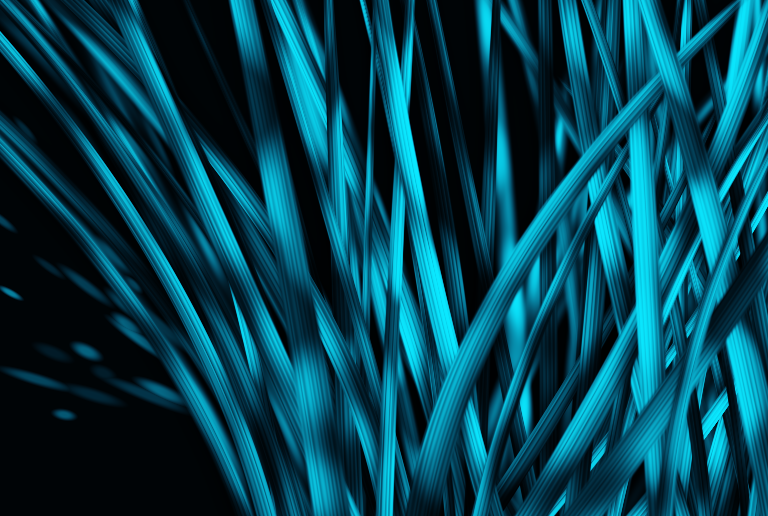
This background is drawn by a Shadertoy shader. Its source:

```glsl
#define BLADES 96
#define FLECKS 26
#define SEED 4.3
#define FOCUS 0.66         // depth that is sharp, 0 far to 1 near
#define DEFOCUS 0.036
#define RIB_FREQUENCY 800.0
#define RIB_DEPTH 0.55
#define OCCLUSION 0.38
#define EXPOSURE 4.8
#define CONTRAST 1.25

vec4 hash4(float n) {
    return fract(sin(n * vec4(12.99, 78.23, 39.43, 53.12)) * 43758.55);
}

vec2 gradientAt(vec2 cell) {
    float angle = 6.2832 * fract(sin(dot(cell, vec2(127.1, 311.7))) * 43758.55);
    return vec2(cos(angle), sin(angle));
}

float gradientNoise(vec2 p) {
    vec2 c = floor(p), f = p - c;
    vec2 u = f * f * f * (f * (f * 6.0 - 15.0) + 10.0);
    vec2 e = vec2(1.0, 0.0);
    float low = mix(dot(gradientAt(c), f), dot(gradientAt(c + e), f - e), u.x);
    float high = mix(dot(gradientAt(c + e.yx), f - e.yx),
                     dot(gradientAt(c + 1.0), f - 1.0), u.x);
    return mix(low, high, u.y);
}

// Short soft streaks that point away from the root of the tuft
float fleck(vec2 p, float id) {
    vec4 r = hash4(id + SEED + 301.7);
    vec2 center = vec2(0.42 * r.x, mix(0.17, 0.78, r.y));
    vec2 dir = normalize(center - vec2(0.62, 0.1));
    vec2 q = p - center;
    vec2 size = vec2(mix(0.03, 0.15, r.z * r.z), mix(0.008, 0.02, r.w));
    vec2 local = vec2(dot(q, dir), dot(q, vec2(-dir.y, dir.x))) / size;
    float level = mix(0.05, 0.3, fract(r.x * 17.0 + r.w));
    return level * (1.0 - smoothstep(0.2, 1.0, length(local)));
}

// Lays one curved blade over the light gathered so far
void addBlade(inout float light, vec2 p, float id) {
    vec4 shape = hash4(id + SEED), look = hash4(id + SEED + 71.3);
    float depth = id / float(BLADES);

    // Center line: the left side fans outward, the rest crosses
    float rootX = mix(0.5, 1.6, fract(id * 0.618 + 0.1 * shape.x));
    float upright = smoothstep(0.5, 0.85, rootX);
    float sway = mix(-0.62, 0.08, upright)
               + (shape.y - 0.5) * mix(0.55, 1.35, upright);
    float curl = mix(0.65, mix(-0.5, 0.95, shape.z), upright);
    float t = (p.y + 0.1) / 1.1;
    float x = rootX + sway * t * (1.0 - curl + curl * t);
    float slope = sway * (1.0 - curl + 2.0 * curl * t) / 1.1;
    float d = (p.x - x) / sqrt(1.0 + slope * slope);

    // Width, tip and focus
    float rest = clamp(1.0 - t / mix(0.8, 2.0, look.x), 0.0, 1.0);
    float nearness = smoothstep(0.78, 1.0, depth);
    float w = mix(0.01, 0.025, shape.w) * (1.0 + 0.6 * nearness) * sqrt(rest) + 0.0005;
    float offFocus = depth - FOCUS;
    float blur = max(0.0013 + DEFOCUS * offFocus * offFocus, 0.6 / iResolution.y);
    if (rest <= 0.0 || abs(d) > 4.0 * w + blur + 0.02) return;
    float tip = smoothstep(0.0, 0.12, rest);
    float cover = tip * (1.0 - smoothstep(w - blur, w + blur, abs(d)));

    // Contact shadow on whatever lies behind
    float s = (d + 0.006) / (w * 1.8);
    light *= 1.0 - OCCLUSION * tip * exp(-s * s);

    // Folded cross section, fine ribs and patches of shade along the blade
    float q = clamp(d / w, -1.0, 1.0);
    float side = look.y < 0.5 ? -1.0 : 1.0;
    float body = mix(0.38, 1.0, smoothstep(-1.0, 0.8, q * side));
    float crisp = 1.0 - smoothstep(0.002, 0.01, blur);
    float grain = gradientNoise(vec2(q * 3.0 + id * 5.3, t * 2.5));
    float ribs = 0.5 + 0.5 * sin(d * RIB_FREQUENCY + 3.0 * grain);
    body *= 1.0 - crisp * RIB_DEPTH * ribs * (0.8 + 0.6 * grain);
    float patches = gradientNoise(vec2(id * 3.17 + q * 0.25, t * 5.5));
    body *= mix(0.22, 1.0, smoothstep(-0.28, 0.26, patches));

    // Tone by blade, depth and place
    float level = mix(0.28, 1.6, pow(look.z, 1.4));
    level *= 1.0 + 0.7 * (1.0 - depth) * smoothstep(0.8, 1.3, p.x);
    level = mix(level, 0.65, 0.75 * nearness);
    level *= mix(0.55, 1.0, smoothstep(0.2, 1.0, p.x));
    level *= mix(0.75, 1.0, smoothstep(0.0, 0.4, p.y));
    light = mix(light, body * level, cover);
}

// Black through deep teal to bright cyan
vec3 tealRamp(float b) {
    return vec3(0.04 * b, b * (0.64 + 0.27 * b), b);
}

void mainImage(out vec4 fragColor, in vec2 fragCoord) {
    vec2 p = fragCoord / iResolution.y;
    p.x *= 1.488 * iResolution.y / iResolution.x;

    float light = 0.014;
    for (int i = 0; i < FLECKS; i++) light = max(light, fleck(p, float(i)));
    for (int i = 0; i < BLADES; i++) addBlade(light, p, float(i));

    float b = 1.0 - exp(-EXPOSURE * pow(light, CONTRAST));
    fragColor = vec4(tealRamp(b), 1.0);
}
```
